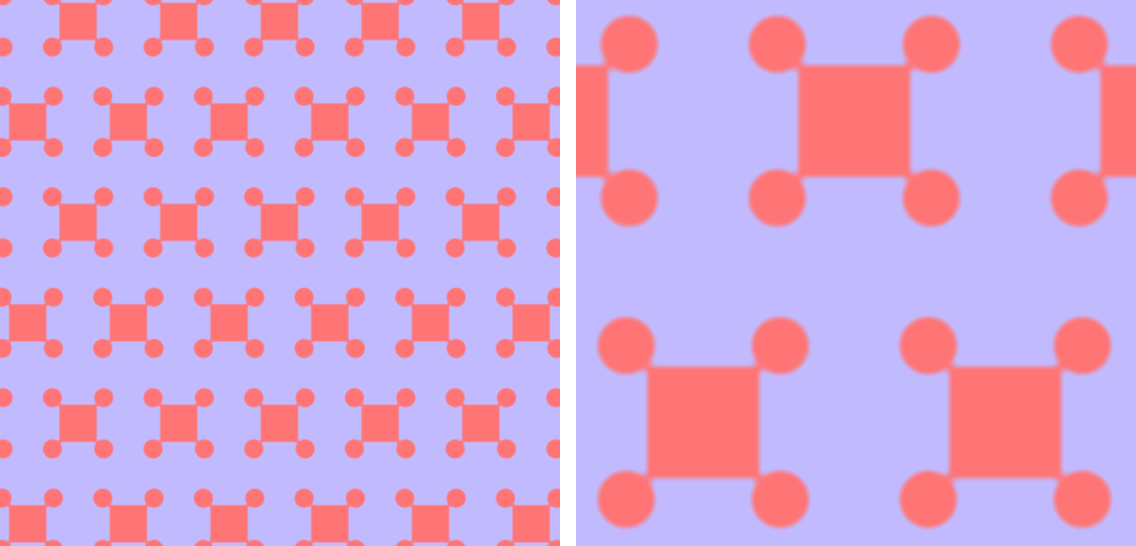
Left, the full canvas; right, a detail of the centre.
Give the GLSL for this pattern, as a Shadertoy shader.

```glsl
const vec3 LAVENDER = vec3(0.76, 0.73, 1.0);
const vec3 CORAL = vec3(1.0, 0.46, 0.46);
const vec2 PITCH = vec2(0.1798, 0.1794);   // motif spacing, in canvas widths
const vec2 ANCHOR = vec2(0.499, 0.5779);   // centre of one motif

float squareDistance(vec2 p, float halfSide) {
    vec2 d = abs(p) - halfSide;
    return length(max(d, 0.0)) + min(max(d.x, d.y), 0.0);
}

// Union of two shapes with a rounded inner corner
float filletUnion(float a, float b, float radius) {
    vec2 u = max(radius - vec2(a, b), 0.0);
    return max(radius, min(a, b)) - length(u);
}

// Square body with a round knob at each corner
float motifDistance(vec2 p, float halfSide, float knobOffset, float knobRadius, float fillet) {
    float body = squareDistance(p, halfSide);
    float knob = length(abs(p) - knobOffset) - knobRadius;
    return filletUnion(body, knob, fillet);
}

// Cell coordinates centred on each motif, odd rows shifted by half a cell
vec2 staggeredCell(vec2 p, vec2 pitch) {
    vec2 grid = p / pitch;
    float row = floor(grid.y + 0.5);
    grid.x += 0.5 * mod(row, 2.0);
    return fract(grid + 0.5) - 0.5;
}

void mainImage(out vec4 fragColor, in vec2 fragCoord) {
    vec2 p = fragCoord / iResolution.x;
    vec2 cell = staggeredCell(p - ANCHOR, PITCH);
    float d = motifDistance(cell, 0.185, 0.255, 0.094, 0.032) * PITCH.x;

    // Soft edge, never thinner than a pixel
    float softness = max(0.0024, 1.0 / iResolution.x);
    float coverage = 1.0 - smoothstep(-softness, softness, d);
    fragColor = vec4(mix(LAVENDER, CORAL, coverage), 1.0);
}
```
